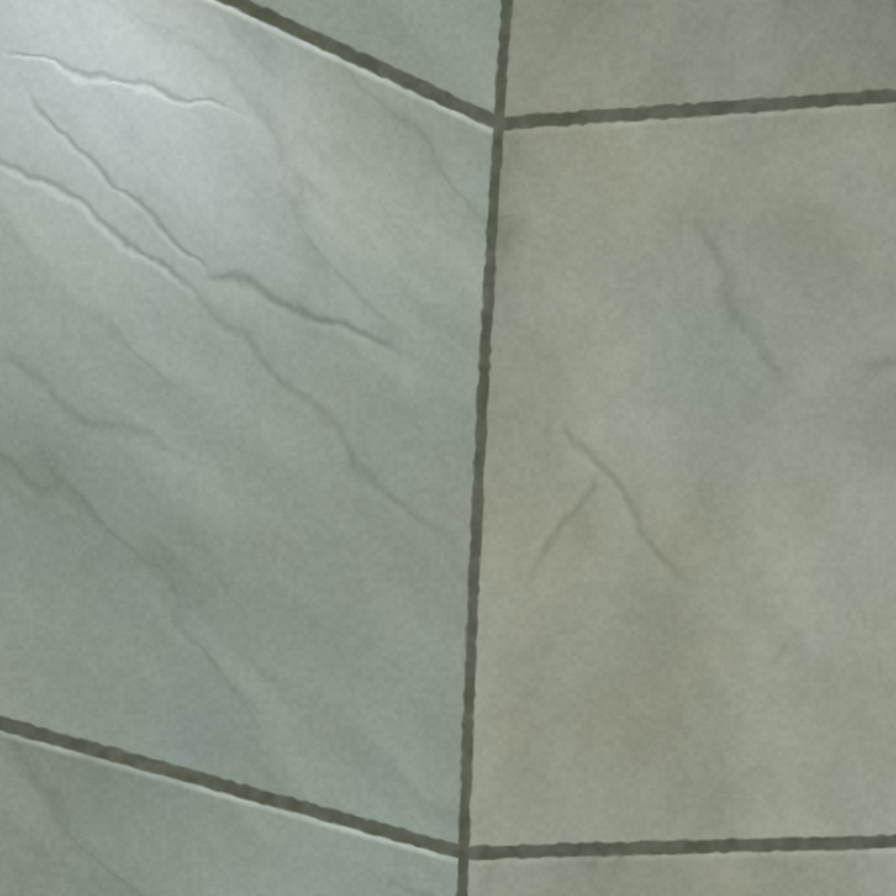
This texture is drawn by a Shadertoy shader. Its source:

```glsl
// Two walls of worn grey-green stone tile meeting at a corner, with dark grout and a soft glare.
#define ROW_HEIGHT 0.814
#define ROW_BASE 0.048
#define ROW_JOINT 0.0062
#define CORNER_JOINT 0.0048
#define GROUT vec3(0.335, 0.355, 0.300)
#define STONE_LEFT vec3(0.553, 0.592, 0.548)
#define STONE_RIGHT vec3(0.575, 0.597, 0.540)
#define GLARE vec3(0.215, 0.205, 0.245)
#define VEIN_DEPTH 0.085
#define GRAIN 0.045

float hash(vec2 p) {
    vec3 q = fract(p.xyx * vec3(0.1031, 0.1030, 0.0973));
    q += dot(q, q.yzx + 33.33);
    return fract((q.x + q.y) * q.z);
}

float noise(vec2 p) {
    vec2 i = floor(p), f = fract(p);
    f = f * f * (3.0 - 2.0 * f);
    return mix(mix(hash(i), hash(i + vec2(1, 0)), f.x),
               mix(hash(i + vec2(0, 1)), hash(i + vec2(1, 1)), f.x), f.y);
}

float fbm(vec2 p) {
    float sum = 0.0, amp = 0.5;
    for (int i = 0; i < 5; i++) {
        sum += amp * noise(p);
        p = mat2(1.6, 1.2, -1.2, 1.6) * p + 7.3;
        amp *= 0.5;
    }
    return sum;
}

// Embossed crack from a to b: dark groove with a lit lower lip
float crack(vec2 p, vec2 a, vec2 b, float width, float lip) {
    vec2 ab = b - a;
    float t = dot(p - a, ab) / dot(ab, ab);
    float side = (ab.x * (p.y - a.y) - ab.y * (p.x - a.x)) / length(ab);
    float along = smoothstep(-0.05, 0.08, t) * smoothstep(1.08, 0.8, t);
    float groove = exp(-pow(side / width, 2.0));
    float edge = exp(-pow((side + 1.9 * width) / width, 2.0));
    return along * (lip * edge - groove);
}

void mainImage(out vec4 fragColor, in vec2 fragCoord) {
    vec2 uv = fragCoord / iResolution.xy;
    float aa = 1.0 / iResolution.y;

    // Corner line and perspective rows on either side of it
    float dx = uv.x - (0.516 + 0.030 * uv.y + 0.020 * uv.y * uv.y);
    bool left = dx < 0.0;
    float lowSlope = left ? -0.278 : 0.027;
    float highSlope = left ? -0.451 : 0.071;
    float spacing = ROW_HEIGHT + dx * (highSlope - lowSlope);
    float row = (uv.y - ROW_BASE - dx * lowSlope) / spacing;
    float joint = floor(row + 0.5);
    float slope = mix(lowSlope, highSlope, joint);
    float rowDist = (row - joint) * spacing / sqrt(1.0 + slope * slope);
    vec2 tile = vec2(left ? 0.0 : 1.0, floor(row));

    // Stone with cloudy patches, shifted from tile to tile
    vec2 flow = left ? vec2(uv.x + 0.5 * uv.y, uv.y + 0.55 * uv.x) : uv * vec2(1.2, 0.9);
    vec2 shift = tile * vec2(13.7, 9.1) + 20.0;
    float cloud = fbm(flow * 4.0 + shift);
    float mottle = fbm(flow * 13.0 + cloud * 2.0 + shift);
    vec3 col = left ? STONE_LEFT : STONE_RIGHT;
    col += 0.13 * (cloud - 0.49) + 0.08 * (mottle - 0.48);
    col += vec3(0.03, 0.0, -0.03) * (fbm(uv * 5.0 + 40.0) - 0.45);

    // Wall lighting: dim lower left and top right, glare in the top left
    col -= 0.055 * smoothstep(0.5, 0.0, uv.y) * smoothstep(0.45, 0.0, uv.x);
    if (!left) col -= 0.045 * smoothstep(0.55, 1.0, uv.y);
    if (tile.y > 0.5) col -= 0.02;
    vec2 g = (uv - vec2(0.06, 0.96)) * mat2(0.82, -0.57, 0.57, 0.82);
    float glow = exp(-dot(g * vec2(3.0, 5.5), g * vec2(3.0, 5.5)));
    if (left && tile.y < 0.5) col += GLARE * glow;

    // Soft veins along the zero lines of warped noise
    float ridge = abs(fbm(flow * 3.0 + 0.25 * mottle + shift.yx) - 0.47);
    float veinMask = smoothstep(0.4, 0.62, fbm(uv * 4.0 + 61.0));
    col -= VEIN_DEPTH * 0.6 * veinMask * exp(-ridge * 55.0);

    // Distinct cracks, wavering with noise
    if (tile.y > -0.5 && tile.y < 0.5) {
        vec2 p = uv + 0.055 * (vec2(fbm(uv * 11.0), fbm(uv * 11.0 + 30.0)) - 0.48);
        float relief = 0.0;
        if (left) {
            relief += crack(p, vec2(0.00, 0.95), vec2(0.28, 0.866), 0.0028, 0.9);
            relief += crack(p, vec2(0.03, 0.89), vec2(0.24, 0.69), 0.0034, 0.5);
            relief += crack(p, vec2(-0.02, 0.855), vec2(0.22, 0.665), 0.0038, 0.8);
            relief += crack(p, vec2(0.23, 0.69), vec2(0.46, 0.625), 0.0050, 0.3);
            relief += 0.5 * crack(p, vec2(0.22, 0.67), vec2(0.51, 0.38), 0.0060, 0.2);
            relief += 0.5 * crack(p, vec2(0.00, 0.60), vec2(0.22, 0.48), 0.0070, 0.2);
        } else {
            relief += 0.6 * crack(p, vec2(0.62, 0.53), vec2(0.76, 0.35), 0.0050, 0.2);
            relief += 0.5 * crack(p, vec2(0.65, 0.46), vec2(0.59, 0.34), 0.0060, 0.2);
            relief += 0.5 * crack(p, vec2(0.77, 0.75), vec2(0.88, 0.56), 0.0090, 0.1);
        }
        col += VEIN_DEPTH * relief;
    }

    // Lit tile edge under each row joint, then ragged grout
    float rim = smoothstep(0.005, 0.009, -rowDist) * smoothstep(0.017, 0.010, -rowDist);
    col += rim * (left ? 0.13 : 0.045) * (0.6 + 0.6 * noise(uv * 30.0));
    float rag = 0.0028 * (noise(uv * 120.0) - 0.5);
    float rowGrout = smoothstep(0.0025 + aa, -aa, abs(rowDist) - ROW_JOINT + rag);
    float cornerGrout = smoothstep(0.0025 + aa, -aa, abs(dx) - CORNER_JOINT + rag);
    vec3 grout = GROUT + 0.07 * (noise(uv * 70.0) - 0.5);
    col = mix(col, grout, 0.94 * max(rowGrout, cornerGrout));

    // Fine surface grain
    col += GRAIN * (0.6 * noise(uv * 170.0) + 0.4 * noise(uv * 320.0) - 0.5);
    fragColor = vec4(clamp(col, 0.0, 1.0), 1.0);
}
```
